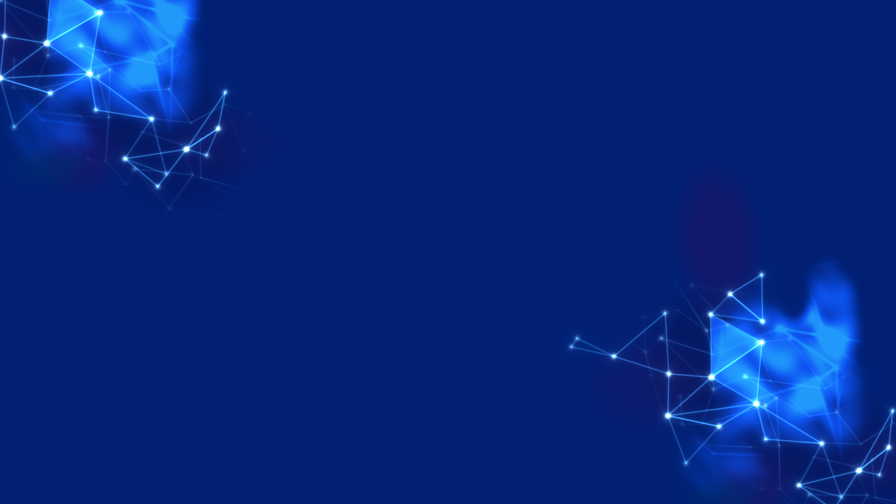
This background is drawn by a Shadertoy shader. Its source:

```glsl
const vec3 NAVY = vec3(0.002, 0.126, 0.455);
const vec3 DUSK = vec3(0.03, 0.07, 0.34);
const vec3 PLUM = vec3(0.10, 0.085, 0.40);
const vec3 AZURE = vec3(0.05, 0.32, 0.95);
const vec3 SKY = vec3(0.13, 0.60, 0.98);

vec2 hash2(vec2 p) {
    return fract(sin(vec2(dot(p, vec2(127.1, 311.7)), dot(p, vec2(269.5, 183.3)))) * 4375.85);
}

float segmentDistance(vec2 p, vec2 a, vec2 b) {
    vec2 ab = b - a;
    return length(p - a - ab * clamp(dot(p - a, ab) / dot(ab, ab), 0.0, 1.0));
}

// Soft ellipse: 1 in the middle, 0 beyond the radius
float blob(vec2 p, vec2 center, vec2 radius) {
    return 1.0 - smoothstep(0.35, 1.1, length((p - center) / radius));
}

float thread(float d) {
    float pixel = 100.0 / iResolution.y;
    return 0.75 * (1.0 - smoothstep(0.0, 0.1 + pixel, d)) + 0.1 * exp(-1.6 * d);
}

float spark(float r) {
    return exp(-4.0 * r * r) + 0.2 * exp(-1.5 * r);
}

// Triangle with x: fill, y: glowing sides, z: glowing corners
vec3 facet(vec2 p, vec2 a, vec2 b, vec2 c, float fill) {
    vec2 e = b - a, f = c - a, q = p - a;
    vec2 uv = vec2(q.x * f.y - q.y * f.x, e.x * q.y - e.y * q.x) / (e.x * f.y - e.y * f.x);
    float inside = min(min(uv.x, uv.y), 1.0 - uv.x - uv.y);
    float sides = thread(segmentDistance(p, a, b)) + thread(segmentDistance(p, b, c))
                + thread(segmentDistance(p, c, a));
    return vec3(fill * smoothstep(-0.02, 0.04, inside), sides,
                spark(length(p - a)) + spark(length(p - b)) + spark(length(p - c)));
}

// Jittered grid of points linked to their neighbours
vec2 web(vec2 p) {
    vec2 cell = floor(p / 6.5), light = vec2(0);
    for (int j = -1; j <= 1; j++)
    for (int i = -1; i <= 1; i++) {
        vec2 id = cell + vec2(i, j);
        vec2 chance = hash2(id + 40.0);
        vec2 node = (id + hash2(id)) * 6.5;
        vec2 side = id + vec2(1, 0), diagonal = id + vec2(chance.x > 0.5 ? 1 : 0, 1);
        light.x += chance.x * thread(segmentDistance(p, node, (side + hash2(side)) * 6.5));
        light.x += chance.y * thread(segmentDistance(p, node, (diagonal + hash2(diagonal)) * 6.5));
        light.y += step(0.35, chance.y) * chance.x * spark(length(p - node));
    }
    return light;
}

vec3 cluster(vec3 col, vec2 p) {
    // Dark haze around the network
    float spine = segmentDistance(p, vec2(8, 4), vec2(36, 29));
    float reach = 1.0 - smoothstep(6.0, 17.0, spine);
    col = mix(col, DUSK, 0.55 * reach);
    col = mix(col, PLUM, 0.7 * blob(p, vec2(13, -19), vec2(10, 17)));
    col = mix(col, PLUM, 0.3 * blob(p, vec2(46, 28), vec2(13, 8)));
    col = mix(col, PLUM, 0.6 * blob(p, vec2(16, 31), vec2(9, 9)));
    col = mix(col, PLUM, 0.4 * blob(p, vec2(-4, 9), vec2(14, 11)));
    col = mix(col, vec3(0.0, 0.17, 0.42), 0.5 * blob(p, vec2(9, 33), vec2(9, 5)));

    // Out of focus blue body, with wide blurred strands and spots
    vec2 blur = web(p * 0.55 + vec2(3, 9));
    float mottle = 0.76 + 0.17 * sin(p.x * 0.55 + 1.8 * sin(p.y * 0.35))
                 + 0.17 * sin(p.y * 0.7 - p.x * 0.35 + 1.5 * sin(p.x * 0.5));
    float body = 0.80 * blob(p, vec2(23, 8), vec2(18, 16)) * smoothstep(8.0, 10.5, p.x);
    body += 0.65 * blob(p, vec2(34, -1), vec2(7, 13));
    body += 0.36 * blob(p, vec2(32, 18), vec2(10, 10));
    body += 0.30 * blob(p, vec2(11, 25), vec2(11, 10));
    body *= mottle + 0.4 * blur.x + 0.45 * blur.y;
    body *= 1.0 - 0.85 * blob(p, vec2(27, -5), vec2(4, 5));

    // Main facets and the strands on their left
    vec3 net = facet(p, vec2(9.3, 8.6), vec2(19.9, 2.5), vec2(17.8, 14.6), 0.16);
    net += facet(p, vec2(10.2, -3.9), vec2(19.9, 2.5), vec2(9.3, 8.6), 0.40);
    net += facet(p, vec2(17.8, 14.6), vec2(30.1, 23.6), vec2(19, 21.8), 0.08);
    net += facet(p, vec2(0, 15.5), vec2(10, 18.5), vec2(17.8, 14.6), 0.06);
    net += facet(p, vec2(0.9, 7.2), vec2(9.3, 8.6), vec2(0, 15.5), 0.0);
    net += facet(p, vec2(0, 15.5), vec2(2.8, 25.2), vec2(10, 18.5), 0.0) * 0.6;
    net += facet(p, vec2(14.4, -7.6), vec2(21, -10.9), vec2(20.4, -1.6), 0.10);
    net += facet(p, vec2(14.4, -7.6), vec2(10.2, -3.9), vec2(20.4, -1.6), 0.20) * 0.7;
    // Small bright net and side branch
    net += facet(p, vec2(24.8, 31.5), vec2(37, 29.6), vec2(31.3, 37), 0.0);
    net += facet(p, vec2(37, 29.6), vec2(44.7, 18.3), vec2(43.3, 25.5), 0.0);
    net += facet(p, vec2(37, 29.6), vec2(43.3, 25.5), vec2(41, 30.8), 0.0) * 0.8;
    net += facet(p, vec2(30.1, 23.6), vec2(33, 34.5), vec2(24.8, 31.5), 0.0) * 0.6;
    net += facet(p, vec2(1.2, -4.9), vec2(0.9, 7.2), vec2(-9.7, 2.8), 0.0) * 0.8;
    net += facet(p, vec2(-9.7, 2.8), vec2(-16.7, -1.4), vec2(-18, 0.2), 0.0) * 0.6;
    net.yz += web(p) * reach * vec2(0.45, 0.7);

    float blue = clamp(body + net.x, 0.0, 1.0);
    col = mix(col, AZURE, smoothstep(0.0, 0.6, blue));
    col = mix(col, SKY, smoothstep(0.45, 0.95, blue));
    col += vec3(0.18, 0.42, 0.50) * net.y * 0.8;
    return col + vec3(0.60, 0.75, 0.70) * net.z * 0.65;
}

void mainImage(out vec4 fragColor, in vec2 fragCoord) {
    // Height is 100 units, measured down from the top edge
    vec2 p = vec2(fragCoord.x, iResolution.y - fragCoord.y) * 100.0 / iResolution.y;
    vec2 d = p - vec2(131.2, 67.1);
    vec3 col = cluster(NAVY, p);
    col = cluster(col, d + 0.085 * vec2(-d.y, d.x));
    fragColor = vec4(clamp(col, 0.0, 1.0), 1.0);
}
```
